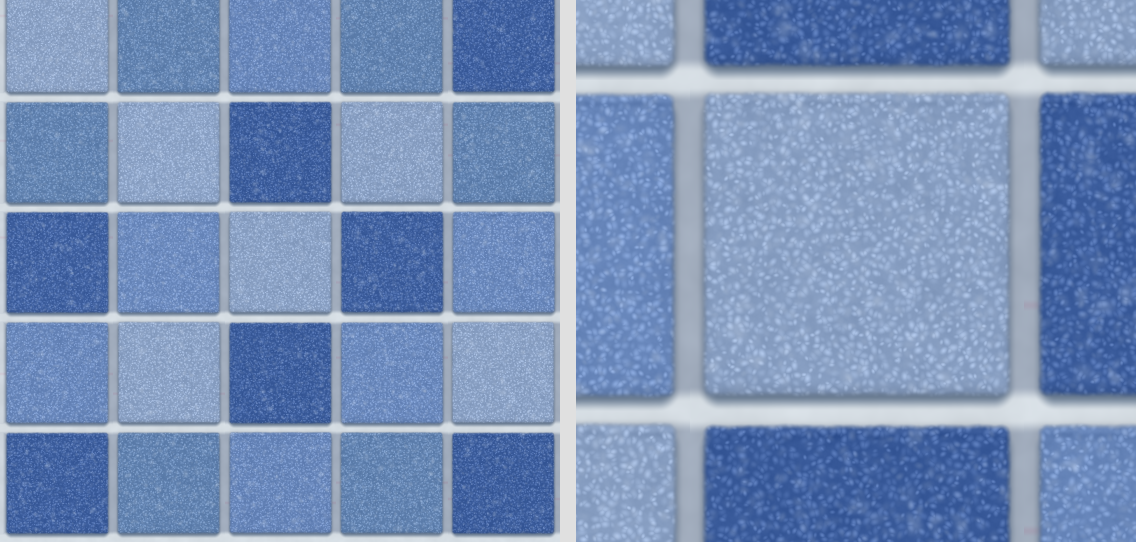
Left, the full canvas; right, a detail of the centre.
Write a Shadertoy shader that draws this pattern.

```glsl
const vec2 PITCH = vec2(0.1992, 0.1969);
const vec2 MARGIN = vec2(0.0026, 0.0070);
const vec2 HALF_TILE = vec2(0.0905, 0.0895);
const vec3 WHITE = vec3(0.84, 0.87, 0.895);

// Glass shade of each tile, bottom row first: 0 is deepest, 3 is palest
const int SHADES[25] = int[25](
    0, 1, 2, 1, 0,
    2, 3, 0, 2, 3,
    0, 2, 3, 0, 2,
    1, 3, 0, 3, 1,
    3, 1, 2, 1, 0);

vec2 hash2(vec2 p) {
    vec3 a = fract(p.xyx * vec3(0.1031, 0.1030, 0.0973));
    a += dot(a, a.yzx + 33.33);
    return fract((a.xx + a.yz) * a.zy);
}

float waves(vec2 p) {
    float sum = 0.0, amp = 0.5;
    for (int i = 0; i < 4; i++) {
        sum += amp * sin(p.x + 1.7 * sin(p.y)) * cos(p.y + 1.3 * sin(p.x));
        p = mat2(1.5, 1.2, -1.2, 1.5) * p + 2.3;
        amp *= 0.6;
    }
    return sum;
}

// Cellular flakes: every cell may hold one soft grain of random size and tilt
float flakes(vec2 p, float density) {
    vec2 cell = floor(p);
    float light = 0.0;
    for (int y = -1; y <= 1; y++)
    for (int x = -1; x <= 1; x++) {
        vec2 c = cell + vec2(x, y);
        vec2 seed = hash2(c + 17.0);
        vec2 d = p - c - hash2(c);
        float tilt = 3.14 * seed.y;
        d = mat2(cos(tilt), -sin(tilt), sin(tilt), cos(tilt)) * d;
        float size = mix(0.5, 1.0, fract(seed.y * 7.0));
        float grain = 1.0 - smoothstep(0.0, 1.0, length(d * vec2(1.0, 1.4)) / size);
        light = max(light, grain * step(seed.x, density) * (0.3 + 0.7 * fract(seed.x * 31.0)));
    }
    return light;
}

float roundBox(vec2 p, vec2 halfSize, float radius) {
    vec2 q = abs(p) - halfSize + radius;
    return length(max(q, 0.0)) + min(max(q.x, q.y), 0.0) - radius;
}

vec3 shadeColor(int shade) {
    if (shade == 0) return vec3(0.270, 0.400, 0.650);
    if (shade == 1) return vec3(0.415, 0.545, 0.725);
    if (shade == 2) return vec3(0.440, 0.560, 0.765);
    return vec3(0.575, 0.665, 0.805);
}

// Mesh bed: grey upright joints, bright level joints, shadow under each tile
vec3 jointColor(vec2 p, vec2 q, vec2 id, float d) {
    float level = smoothstep(-0.005, 0.004, abs(q.y) - HALF_TILE.y);
    float border = 1.0 - smoothstep(0.004, 0.012, p.x);
    vec3 col = mix(vec3(0.635, 0.68, 0.745), WHITE, max(level, 0.8 * border));
    col += 0.025 * waves(p * 45.0);
    vec2 seed = hash2(id + 71.0);
    float stain = 1.0 - smoothstep(0.0, 0.004, abs(q.y - 0.12 * (seed.x - 0.5)));
    col -= vec3(0.0, 0.05, 0.04) * stain * step(0.6, seed.y) * (1.0 - level);
    float shadowDist = roundBox(q + vec2(0.0, 0.0050), HALF_TILE - 0.001, 0.008);
    float shadow = 1.0 - smoothstep(-0.003, 0.006, shadowDist);
    col = mix(col, vec3(0.37, 0.45, 0.55), 0.85 * shadow);
    return col * (1.0 - 0.08 * exp(-max(d, 0.0) / 0.003));
}

vec3 tileColor(vec2 p, vec2 q, vec2 id, float d) {
    int shade = SHADES[int(id.y) * 5 + int(id.x)];
    vec3 col = shadeColor(shade);
    col += 0.02 * (hash2(id + 5.0).x - 0.5) + 0.018 * waves(p * 60.0 + id * 9.0);

    // Dense soft grain, clustered small flakes and a few larger ones
    float fineGrain = flakes(p * 240.0, 0.9);
    float smallFlakes = flakes(p * 165.0 + 40.0, 0.55);
    float largeFlakes = flakes(p * 95.0 + 90.0, 0.14);
    float cluster = 0.8 + 0.5 * waves(p * 85.0 + 4.0);
    col += 0.16 * (fineGrain - 0.32) + 0.018 * waves(p * 240.0);
    float cover = 0.22 * smallFlakes * cluster + 0.28 * largeFlakes;
    col = mix(col, vec3(0.80, 0.85, 0.92), cover);

    // Bevelled lip along the top and slightly darker rims elsewhere
    float fromTop = HALF_TILE.y - q.y + 0.0016 * waves(vec2(p.x * 90.0, id.y * 4.0));
    col += 0.03 * (1.0 - smoothstep(0.002, 0.006, fromTop));
    float crease = 1.0 - smoothstep(0.0, 0.003, abs(fromTop - 0.006));
    col -= 0.035 * crease * (0.7 + 0.6 * waves(p * 50.0));
    float foot = 1.0 - smoothstep(0.0, 0.009, q.y + HALF_TILE.y);
    return col * (1.0 - 0.06 * exp(min(d, 0.0) / 0.0025) - 0.05 * foot);
}

void mainImage(out vec4 fragColor, in vec2 fragCoord) {
    vec2 p = fragCoord / iResolution.x;
    float pixel = 1.0 / iResolution.x;

    // Tile index and position relative to its slightly shifted centre
    vec2 id = clamp(floor((p - MARGIN) / PITCH), 0.0, 4.0);
    vec2 q = p - MARGIN - (id + 0.5) * PITCH;
    q += 0.0016 * (hash2(id + 3.0) - 0.5);
    float d = roundBox(q, HALF_TILE, 0.0045) + 0.0007 * waves(p * 110.0);

    vec3 joint = jointColor(p, q, id, d);
    vec3 tile = tileColor(p, q, id, d);
    float softness = max(pixel, 0.0022);
    float cover = 1.0 - smoothstep(-softness, softness, d);
    fragColor = vec4(mix(joint, tile, cover), 1.0);
}
```
